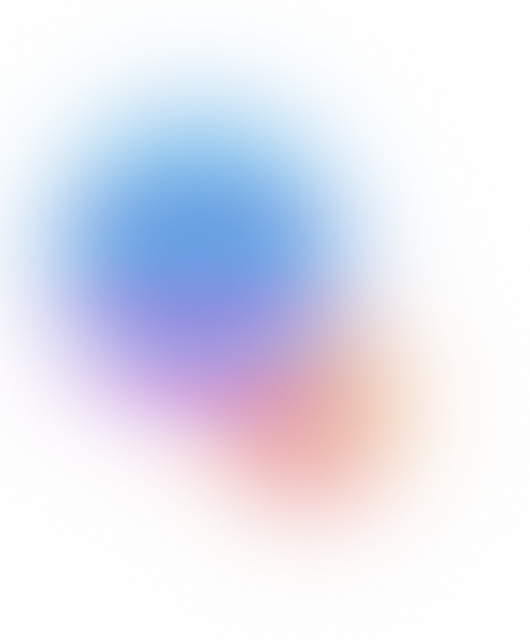
Give the GLSL for this background, as a Shadertoy shader.

```glsl
// Two soft overlapping glows on white: a blue-to-violet disc above a peach one.

// Lengths and positions are in canvas heights, origin at the lower left.
const vec3 PAPER = vec3(0.996);

const vec2 BLUE_CENTER = vec2(0.309, 0.596);
const float BLUE_RADIUS = 0.236;
const float BLUE_FALLOFF = 2.9;

const vec2 PEACH_CENTER = vec2(0.482, 0.362);
const float PEACH_RADIUS = 0.170;
const float PEACH_FALLOFF = 2.4;

const vec3 SKY = vec3(0.43, 0.71, 0.91);
const vec3 AZURE = vec3(0.41, 0.63, 0.89);
const vec3 PERIWINKLE = vec3(0.56, 0.53, 0.87);
const vec3 ORCHID = vec3(0.66, 0.38, 0.82);
const vec3 PINK = vec3(0.82, 0.40, 0.68);

const vec3 ROSE = vec3(0.93, 0.69, 0.68);
const vec3 APRICOT = vec3(0.94, 0.78, 0.67);

const float DITHER = 1.0 / 255.0;

// Opacity of a blurred disc: nearly flat core, smooth tail
float glow(vec2 p, vec2 center, float radius, float falloff) {
    return exp(-pow(length(p - center) / radius, falloff));
}

// Vertical ramp of the upper disc, from pink at its foot to sky at its top
vec3 blueRamp(float y) {
    vec3 color = mix(PINK, ORCHID, smoothstep(0.245, 0.349, y));
    color = mix(color, PERIWINKLE, smoothstep(0.349, 0.479, y));
    color = mix(color, AZURE, smoothstep(0.465, 0.635, y));
    return mix(color, SKY, smoothstep(0.635, 0.805, y));
}

// Diagonal ramp of the lower disc, warmer toward the upper right
vec3 peachRamp(vec2 p) {
    float diagonal = dot(p - PEACH_CENTER, normalize(vec2(1.0, 0.8)));
    return mix(ROSE, APRICOT, smoothstep(-0.12, 0.14, diagonal));
}

float hash(vec2 p) {
    vec3 q = fract(vec3(p.xyx) * 0.1031);
    q += dot(q, q.yzx + 33.33);
    return fract((q.x + q.y) * q.z);
}

void mainImage(out vec4 fragColor, in vec2 fragCoord) {
    vec2 p = fragCoord / iResolution.y;

    // Layers from back to front
    float peach = glow(p, PEACH_CENTER, PEACH_RADIUS, PEACH_FALLOFF);
    float blue = glow(p, BLUE_CENTER, BLUE_RADIUS, BLUE_FALLOFF);
    vec3 color = mix(PAPER, peachRamp(p), peach);
    color = mix(color, blueRamp(p.y), blue);

    // Faint dither against banding
    color += (hash(fragCoord) - 0.5) * DITHER;
    fragColor = vec4(color, 1.0);
}
```
